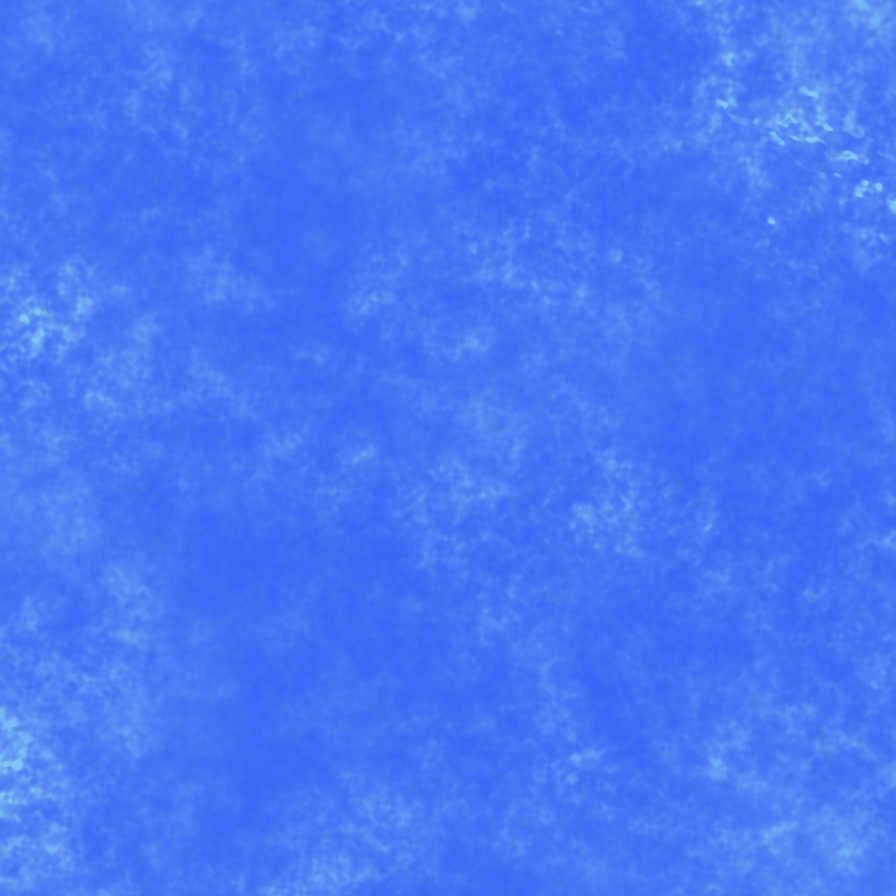
A Shadertoy shader for this texture:

```glsl
const mat2 OCTAVE_TURN = mat2(0.8, 0.6, -0.6, 0.8);
const float NOISE_DEVIATION = 0.214;

float hash(vec2 cell) {
    vec3 q = fract(vec3(cell.xyx) * 0.1031);
    q += dot(q, q.yzx + 33.33);
    return fract((q.x + q.y) * q.z);
}

// Smooth value noise, centred on zero
float noise(vec2 p) {
    vec2 cell = floor(p);
    vec2 f = fract(p);
    f = f * f * (3.0 - 2.0 * f);
    float low = mix(hash(cell), hash(cell + vec2(1, 0)), f.x);
    float high = mix(hash(cell + vec2(0, 1)), hash(cell + vec2(1, 1)), f.x);
    return mix(low, high, f.y) - 0.5;
}

// Octaves of turned noise, scaled to unit deviation
float fractalNoise(vec2 p, int octaves, float gain) {
    float sum = 0.0, power = 0.0, amplitude = 1.0;
    for (int i = 0; i < octaves; i++) {
        sum += amplitude * noise(p);
        power += amplitude * amplitude;
        amplitude *= gain;
        p = OCTAVE_TURN * p * 2.0 + 17.3;
    }
    return sum / (NOISE_DEVIATION * sqrt(power));
}

float softSpot(vec2 p, vec2 centre, vec2 radius) {
    vec2 d = (p - centre) / radius;
    return exp(-dot(d, d));
}

vec2 rotate(vec2 p, float angle) {
    float c = cos(angle), s = sin(angle);
    return vec2(c * p.x + s * p.y, c * p.y - s * p.x);
}

// Small slanted glints gathered in clumps
float glints(vec2 p, float slant) {
    vec2 q = rotate(p, slant);
    float fleck = noise(q * vec2(65.0, 115.0) + 40.0)
                + 0.45 * noise(q * vec2(130.0, 190.0) + 90.0);
    float clump = fractalNoise(q * vec2(7.0, 14.0) + 8.0, 2, 0.8);
    return smoothstep(0.12, 0.45, fleck) * smoothstep(-0.3, 1.1, clump);
}

// Deep blue through to pale sky blue
vec3 blueRamp(float tone) {
    float green = min(0.385 + 0.079 * exp(0.5 * tone), 0.76);
    float red = 0.24 + 0.8 * (green - 0.42);
    return vec3(red, green, 0.955);
}

void mainImage(out vec4 fragColor, in vec2 fragCoord) {
    vec2 uv = fragCoord / iResolution.xy;

    // Mottled clouds with fine grain, rougher in some areas
    float clouds = fractalNoise(uv * 3.2 + 5.0, 4, 0.95);
    float grain = fractalNoise(rotate(uv, 0.4) * 44.0, 3, 0.95);
    float roughness = 0.55 + 0.12 * fractalNoise(uv * 5.0 + 61.0, 2, 0.7);
    float tone = 0.72 * clouds + roughness * grain - 0.12;

    // Broad lighting: pale left edge, deeper right side
    tone += 0.85 * softSpot(uv, vec2(0.0, 0.3), vec2(0.16, 0.35));
    tone += 0.25 * softSpot(uv, vec2(0.45, 0.55), vec2(0.2));
    tone -= 0.45 * softSpot(uv, vec2(1.0, 0.4), vec2(0.3, 0.25));

    // Glinting band across the upper right
    vec2 band = rotate(uv - vec2(0.82, 0.84), -0.5);
    float bandMask = softSpot(band, vec2(0.0), vec2(0.34, 0.13));
    tone += 2.3 * bandMask * glints(uv, -0.45);

    // Faint grey-green flecks
    float darkFleck = smoothstep(0.34, 0.48, noise(uv * 75.0 + 130.0));
    vec3 color = blueRamp(tone);
    color = mix(color, vec3(0.27, 0.49, 0.84), 0.35 * darkFleck);
    fragColor = vec4(color, 1.0);
}
```
